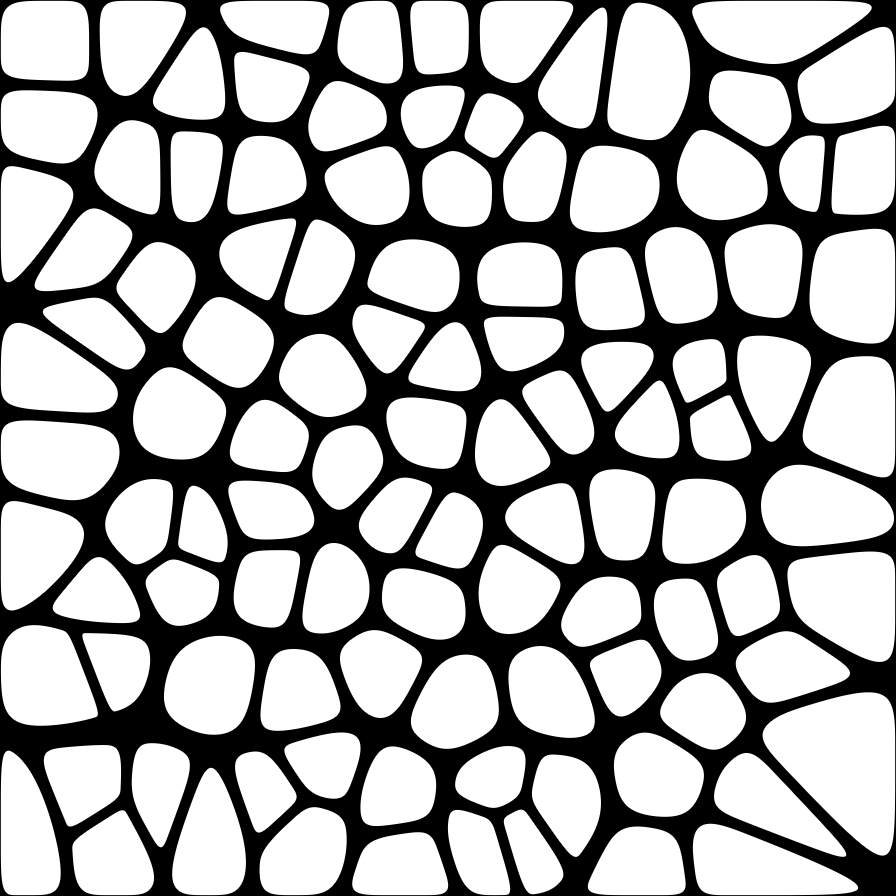
Give the GLSL for this pattern, as a Shadertoy shader.

```glsl
#define CELLS 10.8       // pebbles per canvas side
#define JITTER 0.78      // irregularity of the sites, 0 to 1
#define GAP 0.063        // half width of the narrowest joint, in cells
#define SQUARENESS 5.0   // low = round pebbles, high = sharp polygons
#define MIN_REACH 0.07   // smallest distance from a site to its edge
#define EDGE_MARGIN 0.24 // sites closer to the frame are left out
#define FRAME_GAP 0.01   // joint between pebbles and frame

const vec3 JOINT_COLOR = vec3(0.0);
const vec3 PEBBLE_COLOR = vec3(1.0);

vec2 hash22(vec2 p) {
    vec3 q = fract(p.xyx * vec3(0.1031, 0.1030, 0.0973));
    q += dot(q, q.yzx + 33.33);
    return fract((q.xx + q.yz) * q.zy);
}

// Jittered site of a cell; odd rows are shifted by half a cell
vec2 siteOf(vec2 id) {
    vec2 stagger = vec2(0.5 * mod(id.y, 2.0), 0.0);
    return id + 0.5 + stagger + JITTER * (hash22(id + 57.0) - 0.5);
}

bool insideFrame(vec2 site, vec2 extent) {
    vec2 border = min(site, extent - site);
    return min(border.x, border.y) > EDGE_MARGIN;
}

// Adds one straight side to the rounded polygon norm and its gradient
void addSide(vec2 offset, vec2 normal, float reach, inout float total, inout vec2 slope) {
    reach = max(reach, MIN_REACH);
    float t = max(dot(offset, normal) / reach, 0.0);
    float weight = pow(t, SQUARENESS - 1.0);
    total += weight * t;
    slope += weight * normal / reach;
}

// Signed distance to the pebble outline, positive inside
float pebbleDistance(vec2 p, vec2 extent) {
    // Nearest site
    vec2 home = floor(p), nearestId = home, center = p;
    float nearest = 1e5;
    for (int y = -2; y <= 2; y++)
    for (int x = -2; x <= 2; x++) {
        vec2 id = home + vec2(x, y);
        vec2 site = siteOf(id);
        float d = distance(p, site);
        if (insideFrame(site, extent) && d < nearest) {
            nearest = d;
            nearestId = id;
            center = site;
        }
    }

    // Sides facing the neighbours
    vec2 offset = p - center, slope = vec2(0.0);
    float total = 0.0;
    for (int y = -2; y <= 2; y++)
    for (int x = -2; x <= 2; x++) {
        vec2 site = siteOf(nearestId + vec2(x, y));
        if ((x == 0 && y == 0) || !insideFrame(site, extent)) continue;
        vec2 toSite = site - center;
        float span = max(length(toSite), 1e-3);
        addSide(offset, toSite / span, 0.5 * span - GAP, total, slope);
    }

    // Sides facing the frame
    vec2 low = center - FRAME_GAP, high = extent - center - FRAME_GAP;
    addSide(offset, vec2(-1, 0), low.x, total, slope);
    addSide(offset, vec2(0, -1), low.y, total, slope);
    addSide(offset, vec2(1, 0), high.x, total, slope);
    addSide(offset, vec2(0, 1), high.y, total, slope);

    float norm = pow(max(total, 1e-6), 1.0 / SQUARENESS);
    slope /= pow(norm, SQUARENESS - 1.0);
    return (1.0 - norm) / max(length(slope), 1e-3);
}

void mainImage(out vec4 fragColor, in vec2 fragCoord) {
    float scale = CELLS / min(iResolution.x, iResolution.y);
    float d = pebbleDistance(fragCoord * scale, iResolution.xy * scale);
    float cover = clamp(0.5 + d / scale, 0.0, 1.0);
    fragColor = vec4(mix(JOINT_COLOR, PEBBLE_COLOR, cover), 1.0);
}
```
